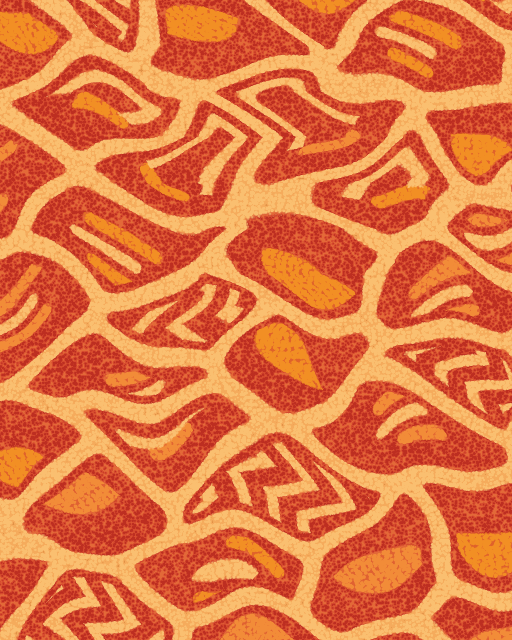
This pattern is drawn by a WebGL 2 fragment shader. Its source:

```glsl
#version 300 es
precision highp float;
// A woven-looking net of cream bands over a grainy red ground.
// A jittered diamond lattice, bent by waves, gives the cellular net; each cell
// holds a ribbed leaf, a nested chevron, slanted bars or zigzag strokes.
uniform vec2 u_resolution;
out vec4 outColor;

const vec3 DEEP_RED = vec3(0.74, 0.18, 0.13);
const vec3 RED = vec3(0.84, 0.29, 0.18);
const vec3 CORAL = vec3(0.89, 0.41, 0.22);
const vec3 ORANGE = vec3(0.95, 0.55, 0.22);
const vec3 AMBER = vec3(0.96, 0.67, 0.36);
const vec3 CREAM = vec3(0.98, 0.75, 0.44);
const vec2 DIAMOND = vec2(0.31, 0.205);   // full width and height of a cell
const float BAND = 0.0138;                // half width of the net

struct Cell { vec2 local; vec2 id; float edge; };

vec2 hash2(vec2 p) {
  vec3 q = fract(p.xyx * vec3(0.1031, 0.1030, 0.0973));
  q += dot(q, q.yzx + 33.33);
  return fract((q.xx + q.yz) * q.zy);
}

float triangle(float x) { return abs(fract(x) - 0.5) * 2.0; }

mat2 rotation(float a) { return mat2(cos(a), sin(a), -sin(a), cos(a)); }

float smoothMin(float a, float b, float k) {
  float h = max(k - abs(a - b), 0.0) / k;
  return min(a, b) - h * h * k * 0.25;
}

// Distance to the nearest scattered point
float grain(vec2 p) {
  vec2 base = floor(p);
  float nearest = 2.0;
  for (int j = -1; j <= 1; j++)
    for (int i = -1; i <= 1; i++) {
      vec2 g = base + vec2(i, j);
      nearest = min(nearest, distance(p, g + hash2(g)));
    }
  return nearest;
}

// Layered waves curve the net; folds make it zigzag in the upper middle
vec2 bend(vec2 p) {
  vec2 w = p + 0.017 * sin(p.yx * vec2(19.0, 23.0) + vec2(0.6, 2.1));
  w += 0.006 * sin(p.yx * vec2(47.0, 41.0) + p * 13.0);
  float fold = smoothstep(0.34, 0.1, distance(p, vec2(0.42, 0.76)));
  w.x += 0.075 * fold * (triangle(p.y * 7.0) - 0.5);
  return w;
}

vec2 seed(vec2 id, float jitter) { return id + 0.5 + jitter * (hash2(id + 57.0) - 0.5); }

// Cellular net on slanted axes, with edge distance in canvas units
Cell findCell(vec2 p, vec2 size, float jitter) {
  mat2 toLattice = mat2(1.0 / size.x, -1.0 / size.x, 1.0 / size.y, 1.0 / size.y);
  vec2 u = toLattice * p, base = floor(u), id = base, center = u;
  float nearest = 9.0;
  for (int j = -1; j <= 1; j++)
    for (int i = -1; i <= 1; i++) {
      vec2 g = base + vec2(i, j), s = seed(g, jitter);
      float d = distance(u, s);
      if (d < nearest) { nearest = d; id = g; center = s; }
    }
  float edge = 1.0;
  for (int j = -2; j <= 2; j++)
    for (int i = -2; i <= 2; i++) {
      if (i == 0 && j == 0) continue;
      vec2 s = seed(id + vec2(i, j), jitter), n = normalize(s - center);
      float d = dot(0.5 * (s + center) - u, n) / length(n * toLattice);
      edge = smoothMin(edge, d, 0.012);
    }
  return Cell(inverse(toLattice) * (u - center), id, edge);
}

float leaf(vec2 q, vec2 halfSize) {
  float x = q.x / halfSize.x;
  return (abs(q.y) - halfSize.y * (1.0 - x * x)) * 0.8;
}

float bar(vec2 q, float halfLength, float radius) {
  return length(vec2(max(abs(q.x) - halfLength, 0.0), q.y)) - radius;
}

float zigzag(vec2 q, float spacing) {
  float x = q.x + 0.05 * triangle(q.y / 0.09);
  return abs(mod(x, spacing) - 0.5 * spacing) * 0.7 - 0.0085;
}

float fill(float d, float blur) { return clamp(0.5 - d / blur, 0.0, 1.0); }

void main() {
  vec2 p = gl_FragCoord.xy / u_resolution.y;
  float blur = max(1.5 / u_resolution.y, 0.0015);

  // Grain and mottling shared by every layer
  float fine = grain(p * 190.0);
  float tone = 0.65 * fine + 0.35 * grain(p * 75.0 + 31.0);
  tone += 0.035 * sin(p.x * 21.0 + 3.0 * sin(p.y * 17.0));
  float rough = (tone - 0.45) * 0.005;
  vec3 ground = mix(DEEP_RED, RED, smoothstep(0.30, 0.46, tone));
  ground = mix(ground, CORAL, smoothstep(0.50, 0.66, tone));
  vec3 cream = mix(CREAM, AMBER, smoothstep(0.40, 0.58, tone));
  cream = mix(cream, ORANGE * 0.85, 0.5 * smoothstep(0.82, 1.0, fine));

  // Cell and its own slanted frame
  Cell cell = findCell(bend(p), DIAMOND, 0.62);
  vec2 pick = hash2(cell.id + 11.0);
  float slope = (pick.y - 0.5) * 1.3;
  vec2 q = rotation(slope) * cell.local;
  float inset = 0.027 - cell.edge;
  float accent = 1.0, stroke = 1.0;

  // Motif chosen for each cell
  if (pick.x < 0.45) {
    accent = leaf(q, vec2(0.076, 0.034));
  } else if (pick.x < 0.65) {
    stroke = max(abs(cell.edge - 0.043) - 0.0085, -q.y - 0.008);
    accent = bar(q + vec2(0.0, 0.016), 0.035, 0.011);
  } else if (pick.x < 0.85) {
    accent = min(bar(q - vec2(0.01, 0.019), 0.045, 0.011), bar(q + vec2(0.0, 0.048), 0.03, 0.01));
    stroke = bar(q + vec2(0.012, 0.015), 0.04, 0.0095);
  } else {
    stroke = zigzag(q, 0.062);
  }

  // Orange fills carry curved ribs and a worn, speckled surface
  float ribs = sin(q.x * 420.0 + 3.0 * sin(q.y * 70.0) + q.y * 190.0);
  float worn = smoothstep(0.5, 0.75, tone + 0.12 * ribs);
  vec3 orange = mix(ORANGE, vec3(0.95, 0.56, 0.14), step(0.55, pick.y));
  orange = mix(orange, RED, 0.65 * worn);

  vec3 color = mix(ground, orange, fill(max(accent, inset) + rough, blur));
  color = mix(color, cream, fill(max(stroke, inset) + rough, blur));
  color = mix(color, cream, fill(cell.edge - BAND + rough, blur));
  outColor = vec4(color, 1.0);
}
```
